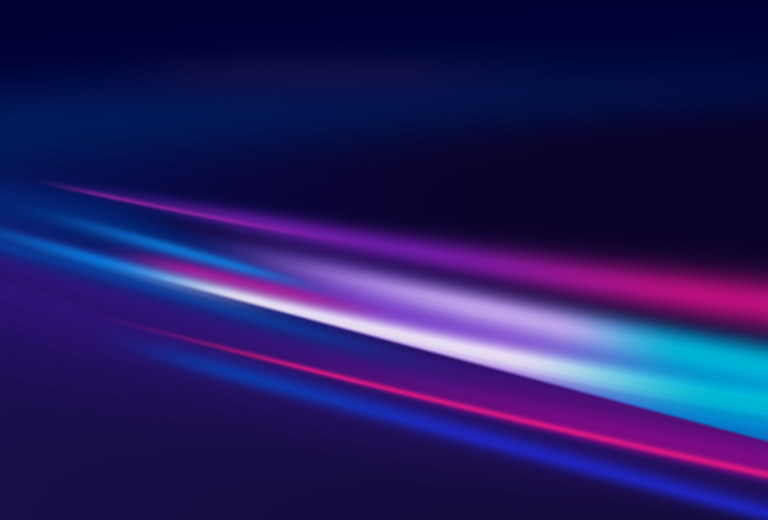
This background is drawn by a Shadertoy shader. Its source:

```glsl
// Long-exposure light trails sweeping down to the right over a deep indigo haze.

const vec3 NAVY    = vec3(0.00, 0.00, 0.20);
const vec3 PLUM    = vec3(0.045, 0.01, 0.16);
const vec3 INDIGO  = vec3(0.09, 0.05, 0.28);
const vec3 HAZE    = vec3(0.00, 0.11, 0.36);
const vec3 BLUE    = vec3(0.02, 0.28, 0.70);
const vec3 ROYAL   = vec3(0.12, 0.15, 0.78);
const vec3 CYAN    = vec3(0.00, 0.76, 0.87);
const vec3 VIOLET  = vec3(0.48, 0.25, 0.82);
const vec3 PURPLE  = vec3(0.46, 0.12, 0.70);
const vec3 MAGENTA = vec3(0.80, 0.06, 0.52);
const vec3 LILAC   = vec3(0.82, 0.73, 0.97);
const vec3 WHITE   = vec3(0.96, 0.93, 1.00);

// Parabola through the heights at x = 0, 0.5 and 1.
float arc(float x, float left, float middle, float right) {
    float bend = middle - 0.5 * (left + right);
    return mix(left, right, x) + 4.0 * x * (1.0 - x) * bend;
}

// Soft ridge with separate widths above and below its centre.
float ridge(float d, float above, float below) {
    float t = d / (d > 0.0 ? above : below);
    return exp(-t * t);
}

// Fades in between a and b, then out between c and d.
float span(float x, float a, float b, float c, float d) {
    return smoothstep(a, b, x) * (1.0 - smoothstep(c, d, x));
}

float hash(float n) {
    n = fract(n * 0.1031);
    n *= n + 33.33;
    return fract(n * (n + n));
}

float noise(float t) {
    float cell = floor(t), f = fract(t);
    return mix(hash(cell), hash(cell + 1.0), f * f * (3.0 - 2.0 * f));
}

// Fine fibres that run along the flow.
float fibres(float flow) {
    float sum = 0.0, gain = 0.5, scale = 45.0;
    for (int i = 0; i < 3; i++) {
        sum += gain * noise(flow * scale + 200.0);
        gain *= 0.55;
        scale *= 2.3;
    }
    return sum;
}

vec3 backdrop(float x, float y) {
    vec3 middle = mix(vec3(0.03, 0.03, 0.28), PLUM, smoothstep(0.0, 0.75, x));
    vec3 col = mix(INDIGO * mix(1.0, 0.7, x), middle, smoothstep(0.25, 0.6, y));
    col = mix(col, NAVY, smoothstep(0.68, 0.93, y));
    float haze = ridge(y - arc(x, 0.75, 0.80, 0.83), 0.085, mix(0.10, 0.05, x));
    col = mix(col, HAZE, haze * mix(0.95, 0.4, x));
    float dusk = ridge(y - 0.855, 0.035, 0.04) * span(x, 0.1, 0.35, 0.45, 0.75);
    return mix(col, vec3(0.13, 0.07, 0.30), 0.5 * dusk);
}

// Upper ribbon, the blue pool beside it and the dark gap beneath it.
vec3 upperTrails(vec3 col, float x, float y) {
    float pool = ridge(y - arc(x, 0.61, 0.47, 0.33), 0.05, 0.06);
    col = mix(col, vec3(0.01, 0.16, 0.49), 0.85 * pool * (1.0 - smoothstep(0.15, 0.5, x)));
    float gap = ridge(y - arc(x, 0.65, 0.487, 0.36), 0.018, 0.022);
    col = mix(col, vec3(0.06, 0.02, 0.23), 0.8 * gap * span(x, 0.12, 0.3, 0.5, 0.8));
    float d = y - arc(x, 0.672, 0.527, 0.415);
    vec3 tint = mix(PURPLE, MAGENTA, smoothstep(0.5, 0.95, x));
    col = mix(col, tint, 0.9 * ridge(d, 0.006 + 0.043 * x, 0.005 + 0.045 * x) * smoothstep(0.03, 0.4, x));
    float rim = ridge(d + 0.006, 0.006, 0.004) * span(x, 0.03, 0.15, 0.25, 0.5);
    return mix(col, vec3(0.62, 0.15, 0.65), 0.7 * rim);
}

// Bright central bundle with a crisp lower edge.
vec3 centralTrails(vec3 col, float x, float y, float pixel) {
    float under = ridge(y - arc(x, 0.53, 0.32, 0.10), 0.025, 0.022);
    col = mix(col, BLUE * 0.85, 0.8 * under * (1.0 - smoothstep(0.3, 0.65, x)));

    float edge = y - arc(x, 0.545, 0.348, 0.151);
    float crest = y - arc(x, 0.64, 0.448, 0.295);
    float cut = smoothstep(-0.004 - pixel, 0.004 + pixel, edge);
    float body = cut * (1.0 - smoothstep(-0.01, 0.065, crest));
    vec3 fill = mix(VIOLET, vec3(0.0, 0.47, 0.78), smoothstep(0.65, 0.92, x));
    col = mix(col, fill, 0.92 * body * smoothstep(0.2, 0.5, x));

    vec3 crestTint = mix(LILAC, CYAN, smoothstep(0.72, 0.9, x));
    float glow = ridge(crest, 0.008 + 0.032 * x, 0.01 + 0.035 * x);
    col = mix(col, crestTint, 0.85 * glow * smoothstep(0.25, 0.65, x));

    float azure = ridge(y - arc(x, 0.61, 0.405, 0.17), 0.012, 0.016);
    col = mix(col, vec3(0.05, 0.52, 0.90), 0.85 * azure * span(x, 0.0, 0.25, 0.3, 0.46));
    float stripe = ridge(y - arc(x, 0.563, 0.394, 0.225), 0.017, 0.02);
    col = mix(col, vec3(0.64, 0.10, 0.60), 0.9 * stripe * span(x, 0.12, 0.26, 0.36, 0.55));

    vec3 coreTint = mix(vec3(0.04, 0.48, 0.88), WHITE, smoothstep(0.12, 0.33, x));
    coreTint = mix(coreTint, CYAN, smoothstep(0.65, 0.95, x));
    float core = ridge(y - arc(x, 0.552, 0.362, 0.224), 0.012 + 0.018 * x, 0.011 + 0.027 * x);
    return mix(col, coreTint, 0.96 * core * mix(1.0, cut, smoothstep(0.1, 0.4, x)) * smoothstep(-0.1, 0.15, x));
}

// Thin pink line with its magenta veil, then the royal blue trail.
vec3 lowerTrails(vec3 col, float x, float y, float pixel) {
    float d = y - arc(x, 0.443, 0.254, 0.087);
    float veil = ridge(d, 0.012 + 0.075 * x, 0.006 + 0.008 * x);
    col = mix(col, vec3(0.55, 0.03, 0.52), 0.85 * veil * smoothstep(0.2, 0.85, x));
    float line = ridge(d, 0.004 + 0.003 * x + pixel, 0.003 + 0.003 * x + pixel);
    col = mix(col, vec3(0.88, 0.10, 0.52), 0.9 * line * smoothstep(0.1, 0.45, x));
    float trail = ridge(y - arc(x, 0.40, 0.205, 0.012), 0.022, 0.018);
    vec3 tint = mix(vec3(0.03, 0.24, 0.67), ROYAL, smoothstep(0.3, 0.65, x));
    return mix(col, tint, 0.85 * trail * smoothstep(0.1, 0.32, x));
}

void mainImage(out vec4 fragColor, in vec2 fragCoord) {
    vec2 uv = fragCoord / iResolution.xy;
    float x = uv.x, y = uv.y, pixel = 0.5 / iResolution.y;
    float flow = y - arc(x, 0.552, 0.362, 0.224);

    vec3 col = backdrop(x, y);
    float ambient = ridge(y - arc(x, 0.48, 0.30, 0.13), 0.09, mix(0.19, 0.11, x));
    col = mix(col, vec3(0.20, 0.08, 0.50), 0.8 * ambient);
    col = upperTrails(col, x, y);
    col = lowerTrails(col, x, y, pixel);
    col = centralTrails(col, x, y, pixel);
    col *= 1.0 + 0.14 * (fibres(flow / (0.6 + 0.6 * x)) - 0.45) * smoothstep(0.4, 0.1, abs(flow));
    fragColor = vec4(clamp(col, 0.0, 1.0), 1.0);
}
```
